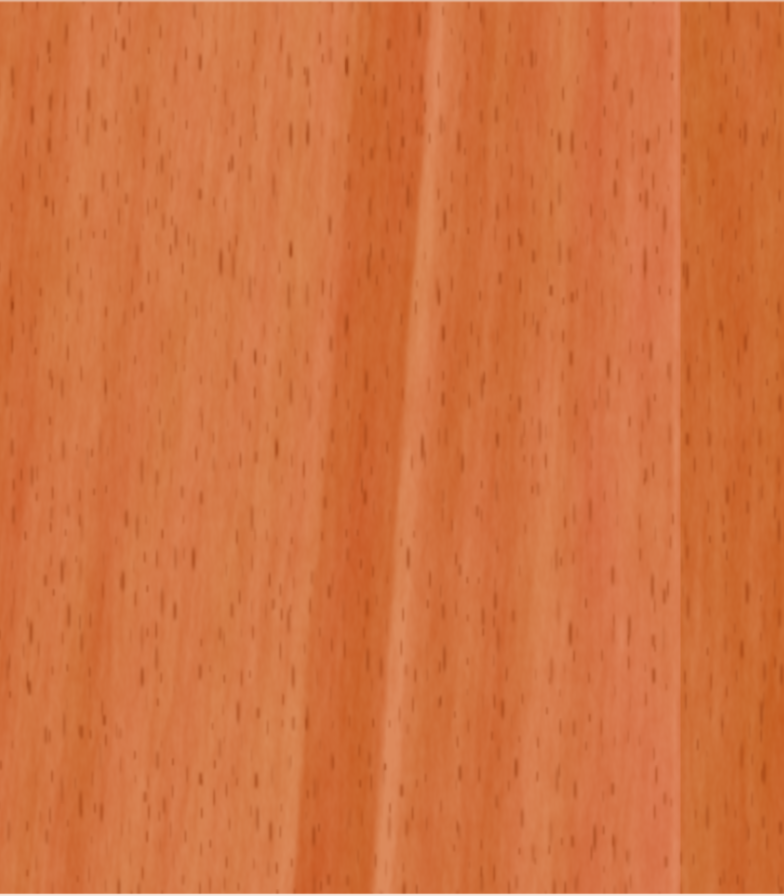
This texture is drawn by a Shadertoy shader. Its source:

```glsl
// Warm orange wood veneer: two planks meeting at an upright seam.
// Soft leaning bands and stretched gradient noise make the grain, jittered
// cells scatter short upright dark pores, and thin pale rims close the sheet.

const vec3 DARK_WOOD   = vec3(0.786, 0.368, 0.155);
const vec3 LIGHT_WOOD  = vec3(0.855, 0.526, 0.338);
const vec3 PORE_COLOR  = vec3(0.600, 0.230, 0.050);
const vec3 TOP_RIM     = vec3(0.900, 0.720, 0.620);
const vec3 BOTTOM_RIM  = vec3(0.970, 0.920, 0.880);
const vec3 PINK_SHIFT  = vec3(0.014, -0.009, 0.022);

const float SEAM_X     = 0.868;  // in canvas widths
const float LEAN       = 0.100;  // sideways run of the grain, top to bottom
const float LEAN_RISE  = 4.0;    // how fast the lean grows away from the seam
const float LEFT_TONE  = 0.64;   // 0 = dark wood, 1 = light wood
const float RIGHT_TONE = 0.30;
const float DRIFT      = 0.10;
const float STREAKS    = 0.27;
const float FIBRES     = 0.18;
const float FLECKS     = 0.16;
const float MOTTLE     = 0.13;
const float RIM_WIDTH  = 0.0024; // in canvas heights

// Each band: centre, half width, softness, change of tone
const int BAND_COUNT = 11;
const vec4 BANDS[BAND_COUNT] = vec4[BAND_COUNT](
    vec4(0.040, 0.060, 0.030, -0.28),
    vec4(0.192, 0.012, 0.016, -0.24),
    vec4(0.340, 0.110, 0.040,  0.09),
    vec4(0.444, 0.008, 0.010,  0.10),
    vec4(0.504, 0.046, 0.006, -0.40),
    vec4(0.563, 0.009, 0.006,  0.32),
    vec4(0.610, 0.022, 0.014, -0.24),
    vec4(0.672, 0.024, 0.016, -0.28),
    vec4(0.726, 0.011, 0.010,  0.22),
    vec4(0.765, 0.012, 0.012, -0.10),
    vec4(0.863, 0.003, 0.004,  0.26));

vec2 hash22(vec2 p) {
    vec3 h = fract(p.xyx * vec3(0.1031, 0.1030, 0.0973));
    h += dot(h, h.yzx + 33.33);
    return fract((h.xx + h.yz) * h.zy);
}

float cornerSlope(vec2 corner, vec2 offset) {
    float angle = 6.2832 * hash22(corner).x;
    return dot(vec2(cos(angle), sin(angle)), offset);
}

float gradientNoise(vec2 p) {
    vec2 i = floor(p), f = fract(p);
    vec2 u = f * f * f * (f * (f * 6.0 - 15.0) + 10.0);
    vec2 e = vec2(1.0, 0.0);
    float low  = mix(cornerSlope(i, f), cornerSlope(i + e, f - e), u.x);
    float high = mix(cornerSlope(i + e.yx, f - e.yx),
                     cornerSlope(i + e.xx, f - e.xx), u.x);
    return mix(low, high, u.y);
}

float bandTone(float x) {
    float tone = 0.0;
    for (int i = 0; i < BAND_COUNT; i++) {
        vec4 band = BANDS[i];
        float away = abs(x - band.x) - band.y;
        tone += band.w * (1.0 - smoothstep(-band.z, band.z, away));
    }
    return tone;
}

// One soft dash in some of the cells, with columns shifted against each other
float pores(vec2 p, vec2 cell, float density, float seed) {
    vec2 q = p / cell;
    q.y += hash22(vec2(floor(q.x), seed)).x;
    vec2 id = floor(q) + seed;
    vec2 place = hash22(id), kind = hash22(id + 57.0);
    vec2 centre = mix(vec2(0.25), vec2(0.75), place);
    vec2 size = vec2(0.12, mix(0.10, 0.25, kind.y));
    vec2 d = (fract(q) - centre) / size;
    float dash = exp(-d.x * d.x - d.y * d.y * d.y * d.y);
    return dash * step(kind.x, density) * mix(0.25, 1.0, kind.x / density);
}

void mainImage(out vec4 fragColor, in vec2 fragCoord) {
    vec2 uv = fragCoord / iResolution.xy;
    float aspect = iResolution.x / iResolution.y;

    // Grain coordinates: the left plank leans, the right one runs upright
    float fromSeam = uv.x - SEAM_X;
    float pixel = 1.0 / iResolution.x;
    float rightPlank = smoothstep(-pixel, pixel, fromSeam);
    float lean = LEAN * (1.0 - exp(LEAN_RISE * min(fromSeam, 0.0)));
    float bend = 0.006 * gradientNoise(vec2(uv.x * 3.0, uv.y * 2.5));
    bend *= smoothstep(0.0, 0.1, abs(fromSeam));
    vec2 grain = vec2(uv.x + lean * (1.0 - uv.y) + bend, uv.y);

    // Tone from bands, long streaks and fibres, with upright flecks
    float tone = mix(LEFT_TONE + bandTone(grain.x), RIGHT_TONE, rightPlank);
    float drift = gradientNoise(grain * vec2(8.0, 1.1) + 19.6);
    float streak = gradientNoise(grain * vec2(30.0, 1.4) + 11.3)
                 + 0.7 * gradientNoise(grain * vec2(60.0, 2.6) + 40.7);
    float fibre = gradientNoise(grain * vec2(115.0, 12.0) + 5.1);
    float fleck = gradientNoise(uv * vec2(110.0, 42.0) + 83.2)
                + 0.6 * gradientNoise(uv * vec2(190.0, 110.0) + 7.9);
    float mottle = gradientNoise(uv * vec2(24.0, 11.0) + 27.4);
    tone += DRIFT * drift + STREAKS * streak + FIBRES * fibre
          + FLECKS * fleck + MOTTLE * mottle;
    vec3 color = mix(DARK_WOOD, LIGHT_WOOD, clamp(tone, -0.1, 1.1));

    // Slow drift between pink and yellow, pinkest beside the seam
    float pinkZone = smoothstep(0.72, 0.78, grain.x) * (1.0 - rightPlank);
    float hue = 0.9 * gradientNoise(grain * vec2(22.0, 4.0) + 61.8);
    color += PINK_SHIFT * (hue + 0.7 * pinkZone - 0.5 * rightPlank);

    // Upright pores in a bold and a faint layer
    vec2 upright = uv * vec2(aspect, 1.0);
    float pore = 0.52 * pores(upright, vec2(0.021, 0.060), 0.50, 3.0)
               + 0.36 * pores(upright + 0.37, vec2(0.015, 0.040), 0.60, 131.0);
    color = mix(color, PORE_COLOR, min(pore, 0.7));

    // Thin pale rims, the lower one brighter
    float topRim = 1.0 - smoothstep(0.0, 1.5 * RIM_WIDTH, 1.0 - uv.y);
    float bottomRim = 1.0 - smoothstep(0.5 * RIM_WIDTH, 1.5 * RIM_WIDTH, uv.y);
    color = mix(color, TOP_RIM, topRim);
    color = mix(color, BOTTOM_RIM, bottomRim);
    fragColor = vec4(color, 1.0);
}
```
